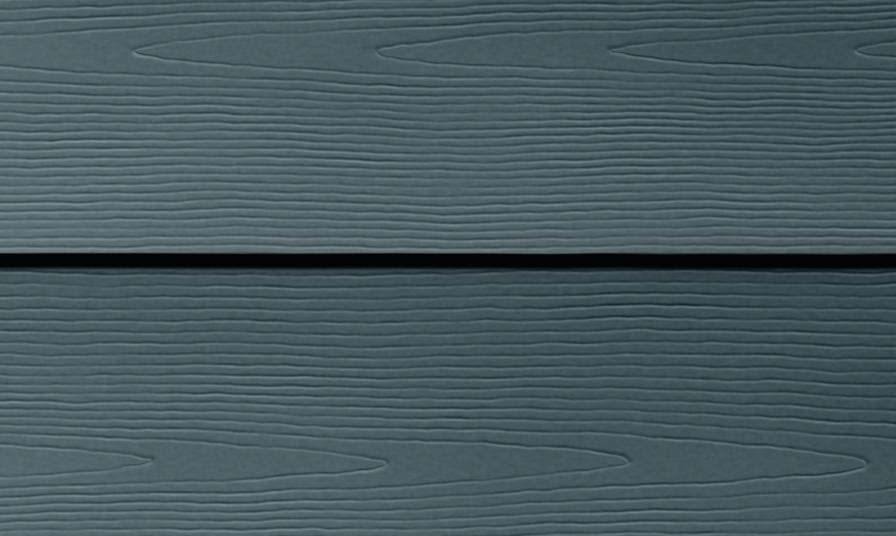
Write a Shadertoy shader that draws this texture.

```glsl
#define PAINT vec3(0.295, 0.365, 0.382)
#define GAP_COLOR vec3(0.008, 0.012, 0.016)
#define GAP_Y 0.513
#define GAP_HALF 0.0140
#define FIGURE_Y vec2(0.137, 0.907)
#define RING_DENSITY vec2(45.0, 60.0)
#define TIP_RATE 2.23
#define LINE_WIDTH 0.0034
#define RELIEF 0.27
#define LIGHT_DIR vec2(-0.37, -0.93)

vec2 hashGradient(vec2 cell) {
    vec3 h = fract(vec3(cell.xyx) * vec3(0.1031, 0.1030, 0.0973));
    h += dot(h, h.yzx + 33.33);
    return 2.0 * fract((h.xx + h.yz) * h.zy) - 1.0;
}

float gradientNoise(vec2 p) {
    vec2 i = floor(p), f = fract(p);
    vec2 u = f * f * f * (f * (f * 6.0 - 15.0) + 10.0);
    vec2 e = vec2(0.0, 1.0);
    float low = mix(dot(hashGradient(i), f),
                    dot(hashGradient(i + e.yx), f - e.yx), u.x);
    float high = mix(dot(hashGradient(i + e.xy), f - e.xy),
                     dot(hashGradient(i + 1.0), f - 1.0), u.x);
    return mix(low, high, u.y);
}

// Growth ring phase: nested arches near the figure, straight grain beyond
float ringPhase(vec2 p, float upper, float aspect) {
    vec2 q = p + 17.0 * upper;
    p.y += 0.014 * gradientNoise(q * vec2(2.1, 3.0))
         + 0.005 * gradientNoise(q * vec2(8.0, 13.0))
         + 0.0022 * gradientNoise(q * vec2(26.0, 38.0));
    float along = mix(aspect - p.x, p.x, upper);
    float d = p.y - mix(FIGURE_Y.x, FIGURE_Y.y, upper);
    float density = mix(RING_DENSITY.x, RING_DENSITY.y, upper);
    float rings = density * (sqrt(d * d + 0.0025) - 0.05);
    float arch = TIP_RATE * along * exp(-d * d / 0.0144);
    float ragged = 0.05 * gradientNoise(q * vec2(38.0, 50.0));
    return rings - arch + ragged + mix(-0.39, 0.06, upper);
}

// Embossed ring lines, dark on one flank and light on the other
float ringRelief(vec2 p, float upper, float aspect, float px) {
    vec2 e = vec2(0.0015, 0.0);
    float phase = ringPhase(p, upper, aspect);
    vec2 slope = vec2(ringPhase(p + e.xy, upper, aspect),
                      ringPhase(p + e.yx, upper, aspect)) - phase;
    slope /= e.x;
    float steep = max(length(slope), 0.5);
    float d = (fract(phase) - 0.5) / steep / max(LINE_WIDTH, 0.9 * px);
    float strength = 0.75 + 0.75 * gradientNoise(p * vec2(3.0, 22.0))
                   + 0.55 * gradientNoise(p * vec2(17.0, 55.0));
    return dot(slope / steep, LIGHT_DIR) * d * exp(-d * d) * max(strength, 0.1);
}

void mainImage(out vec4 fragColor, in vec2 fragCoord) {
    float px = 1.0 / iResolution.y;
    float aspect = iResolution.x * px;
    vec2 p = fragCoord * px;
    float gapDist = p.y - GAP_Y + 0.0012 * (p.x / aspect - 0.5)
                  + 0.0015 * gradientNoise(vec2(p.x * 7.0, 3.5));
    float upper = step(0.0, gapDist);

    // Broad light falloff over each board
    float tone = 0.055 - 0.085 * p.x / aspect;
    float boardTone = mix(mix(-0.002, -0.055, p.y / GAP_Y),
                          mix(0.025, -0.035, (p.y - GAP_Y) / (1.0 - GAP_Y)), upper);
    tone += boardTone + 0.02 * gradientNoise(p * vec2(2.5, 6.0));

    // Ring relief and fine paint texture
    tone += RELIEF * ringRelief(p, upper, aspect, px);
    tone += 0.025 * gradientNoise(p * vec2(45.0, 110.0))
          + 0.022 * gradientNoise(p * vec2(120.0, 150.0) + 9.0);

    // Bright lower lip of the upper board, soft shadow on the lower one
    float edge = abs(gapDist) - GAP_HALF;
    tone += mix(-0.09 * exp(-max(edge, 0.0) / 0.012),
                0.035 * exp(-max(edge, 0.0) / 0.004), upper);

    float softness = mix(0.0035, 0.0012, upper) + 0.7 * px;
    float board = smoothstep(-softness, softness, edge);
    vec3 color = mix(GAP_COLOR, max(PAINT + tone, 0.0), board);
    fragColor = vec4(color, 1.0);
}
```
